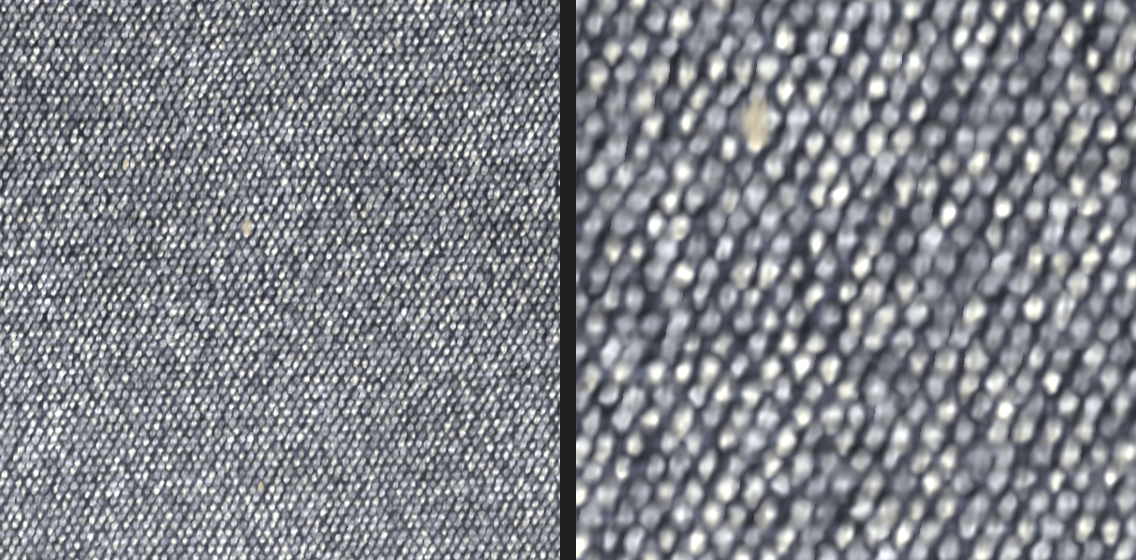
Left: the whole. Right: its middle third, enlarged.
A WebGL 1 fragment shader for this texture:

```glsl
precision highp float;
// Worn blue-grey woven cloth: gently rising rows of long staggered stitches, cream flecks and fading.

#define COLS 58.0      // stitches across
#define ROWS 68.0      // stitch rows up the canvas
#define TILT 0.035     // rise of the rows towards the right
#define LEAN 0.13      // sideways slant of a stitch
#define STITCH vec2(0.385, 0.76)  // half size of a stitch, in cells
#define JITTER 0.26    // irregular placement
#define WARP 0.012     // bending of the weave
#define FIBRE 0.30     // strength of the fine threads
#define FADE 0.13      // strength of the worn patches
#define GROOVE 0.13    // darkness between the rows
#define SLUBS 3        // stray cream knots

uniform vec2 u_resolution;

const vec3 NAVY  = vec3(0.215, 0.225, 0.265);
const vec3 SLATE = vec3(0.46, 0.47, 0.505);
const vec3 PALE  = vec3(0.72, 0.73, 0.75);
const vec3 CREAM = vec3(0.92, 0.92, 0.85);
const vec3 KNOT  = vec3(0.87, 0.82, 0.70);

float hash(vec2 p) {
  vec3 q = fract(p.xyx * vec3(0.1031, 0.1030, 0.0973));
  q += dot(q, q.yzx + 33.33);
  return fract((q.x + q.y) * q.z);
}

float noise(vec2 p) {
  vec2 i = floor(p), f = fract(p);
  f = f * f * (3.0 - 2.0 * f);
  return mix(mix(hash(i), hash(i + vec2(1.0, 0.0)), f.x),
             mix(hash(i + vec2(0.0, 1.0)), hash(i + 1.0), f.x), f.y);
}

// Shaded colour of one stitch; d is the offset from its centre in half sizes
vec3 stitchColor(vec2 d, vec2 id) {
  vec3 yarn = mix(SLATE, PALE, 0.15 + 0.85 * hash(id + 17.0));
  float bleach = smoothstep(0.3, 1.0, hash(id + 41.0));
  vec2 tip = d + vec2(0.0, 0.25);
  yarn = mix(yarn, CREAM, bleach * exp(-2.5 * dot(tip, tip)));
  return yarn * (1.02 - 0.10 * d.y);
}

// Overlapping stitches, every other row moved by half a cell
vec3 weave(vec2 g) {
  vec3 color = NAVY * (0.75 + 0.7 * noise(g * vec2(2.6, 1.5)));
  vec2 fray = vec2(noise(g * 2.3 + 6.0), noise(g * 2.3 + 90.0)) - 0.5;
  for (int j = -1; j <= 1; j++) {
    float row = floor(g.y) + float(j);
    float x = g.x - 0.5 * mod(row, 2.0);
    float dy = g.y - row - 0.5;
    x -= LEAN * dy;
    vec2 id = vec2(floor(x), row);
    vec2 shift = JITTER * (vec2(hash(id + 5.0), hash(id + 9.0)) - 0.5);
    vec2 d = vec2(x - id.x - 0.5, dy) - shift;
    d = d / (STITCH * (0.85 + 0.3 * hash(id + 29.0))) + 0.45 * fray;
    float cover = 1.0 - smoothstep(0.4, 1.2, length(d));
    color = mix(color, stitchColor(d, id), cover);
  }
  return color * (1.0 + GROOVE * (0.1 - cos(6.2832 * g.y)));
}

void main() {
  vec2 uv = gl_FragCoord.xy / u_resolution;

  // Bent cloth with slightly rising rows
  vec2 bend = vec2(noise(uv * 5.0 + 3.0), noise(uv * 4.0 + 30.0)) - 0.5;
  vec2 p = uv + WARP * bend;
  p.y -= TILT * p.x;
  vec3 color = weave((p + 1.0) * vec2(COLS, ROWS));

  // Fine fibres along the stitches
  vec2 thread = vec2(p.x - LEAN * p.y, p.y);
  float fibre = noise(thread * vec2(310.0, 90.0) + 40.0) - 0.5;
  color *= 1.0 + FIBRE * (fibre + 0.8 * noise(p * 230.0 + 50.0) - 0.4);

  // Worn patches, uneven rows and a paler lower left
  float wear = noise(uv * 4.0 + 12.0) + 0.6 * noise(uv * 13.0) - 0.8;
  float band = noise(vec2(p.x * 4.0, p.y * ROWS) + 100.0) - 0.5;
  float slope = 0.7 * (0.5 - uv.y) + 0.4 * (0.5 - uv.x);
  color *= 1.0 + FADE * (wear + band + slope);
  color = mix(color, PALE, 0.12 * smoothstep(0.6, 0.0, uv.y));

  // Stray cream knots strung along a curve, the middle one largest
  for (int i = 0; i < SLUBS; i++) {
    float k = float(i);
    vec2 center = vec2(0.224, 0.707) + k * (vec2(0.311, 0.0625) - k * vec2(0.095, 0.1755));
    float size = 1.0 - 0.3 * abs(k - 1.0);
    vec2 d = (uv - center) / (size * vec2(0.009, 0.018));
    float knot = 1.0 - smoothstep(0.4, 1.1, length(d) + 0.5 * fibre);
    color = mix(color, KNOT, 0.85 * knot);
  }

  gl_FragColor = vec4(clamp(color, 0.0, 1.0), 1.0);
}
```
